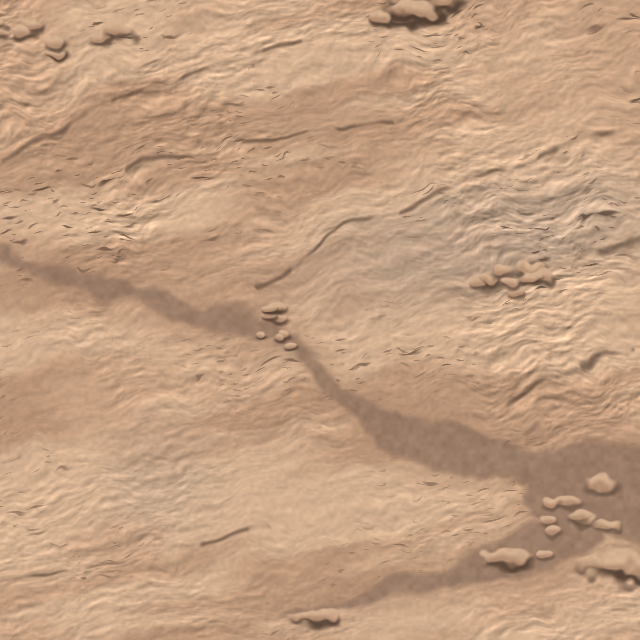
Write a three.js fragment shader that draws this texture.

```glsl
// Weathered tan bedrock with tilted strata, broken cracks, loose stones and a dark sand channel.
varying vec2 vUv;

const vec3 LIGHT_ROCK = vec3(0.83, 0.69, 0.565);
const vec3 MID_ROCK = vec3(0.78, 0.63, 0.51);
const vec3 BROWN_ROCK = vec3(0.70, 0.55, 0.44);
const vec3 GREY_ROCK = vec3(0.73, 0.625, 0.535);
const vec3 SAND = vec3(0.58, 0.465, 0.385);
const vec3 SHADOW = vec3(0.33, 0.255, 0.205);

float hash(vec2 p) {
  vec3 q = fract(p.xyx * 0.1031);
  q += dot(q, q.yzx + 33.33);
  return fract((q.x + q.y) * q.z);
}

vec2 hash2(vec2 p) { return vec2(hash(p), hash(p + 47.3)); }

float noise(vec2 p) {
  vec2 i = floor(p), f = fract(p);
  f = f * f * (3.0 - 2.0 * f);
  return mix(mix(hash(i), hash(i + vec2(1, 0)), f.x),
             mix(hash(i + vec2(0, 1)), hash(i + 1.0), f.x), f.y);
}

float fbm(vec2 p) {
  float sum = 0.0, amp = 0.5;
  for (int i = 0; i < 4; i++) {
    sum += amp * noise(p);
    p = mat2(1.6, 0.5, -0.5, 1.6) * p + 17.0;
    amp *= 0.5;
  }
  return sum / 0.9375;
}

// Distance to a line whose half width changes from ra to rb
float ribbon(vec2 p, vec2 a, vec2 b, float ra, float rb) {
  vec2 d = b - a;
  float t = clamp(dot(p - a, d) / dot(d, d), 0.0, 1.0);
  return length(p - a - d * t) - mix(ra, rb, t);
}

float sandDistance(vec2 p) {
  float d = ribbon(p, vec2(-0.05, 0.61), vec2(0.28, 0.515), 0.012, 0.015);
  d = min(d, ribbon(p, vec2(0.28, 0.515), vec2(0.42, 0.49), 0.015, 0.023));
  d = min(d, ribbon(p, vec2(0.42, 0.49), vec2(0.53, 0.385), 0.014, 0.012));
  d = min(d, ribbon(p, vec2(0.53, 0.385), vec2(0.64, 0.315), 0.014, 0.032));
  d = min(d, ribbon(p, vec2(0.64, 0.315), vec2(0.88, 0.265), 0.032, 0.03));
  d = min(d, ribbon(p, vec2(0.88, 0.235), vec2(1.05, 0.225), 0.065, 0.085));
  d = min(d, ribbon(p, vec2(0.90, 0.16), vec2(0.70, 0.10), 0.04, 0.02));
  return min(d, ribbon(p, vec2(0.70, 0.10), vec2(0.45, 0.045), 0.018, 0.002));
}

// Dark joint that fades in and out along its length
float crack(vec2 p, vec2 a, vec2 b, float width) {
  float gaps = smoothstep(0.38, 0.62, noise(p * vec2(32.0, 20.0) + a * 90.0));
  return (0.2 + 0.8 * gaps) * (1.0 - smoothstep(0.0, width, ribbon(p, a, b, 0.0, 0.0)));
}

// Light from above: positive on upward faces, negative under ledges
float relief(vec2 s, vec2 scale, float rise) {
  return fbm(s * scale) - fbm((s + vec2(-0.4 * rise, rise)) * scale);
}

// Thin scattered ledge shadows on a jittered grid
float chips(vec2 s, vec2 cells, float density) {
  vec2 q = s * cells, base = floor(q);
  float dark = 0.0;
  for (int y = -1; y <= 1; y++) for (int x = -1; x <= 1; x++) {
    vec2 id = base + vec2(x, y), r = hash2(id + 3.7);
    vec2 d = q - id - r;
    d.y += (r.x - 0.5) * d.x + 0.35 * (noise(q * 3.0) - 0.5);
    float shape = length(d / mix(vec2(0.18, 0.08), vec2(0.5, 0.18), r.y));
    dark = max(dark, step(hash(id + 8.1), density) * (1.0 - smoothstep(0.3, 1.1, shape)));
  }
  return dark;
}

vec3 stone(vec3 col, vec2 p, vec2 center, vec2 size, float depth) {
  vec2 d = (p - center) / size;
  d += 0.9 * (vec2(noise(p * 65.0), noise(p * 65.0 + 31.0)) - 0.5);
  float shade = 1.0 - smoothstep(0.55, 1.25, length(d + vec2(-0.15, 0.6)));
  vec3 face = mix(BROWN_ROCK, LIGHT_ROCK, smoothstep(-0.6, 0.4, d.y));
  col = mix(col, SHADOW, depth * shade);
  return mix(col, face, 1.0 - smoothstep(0.65, 1.05, length(d)));
}

vec3 stoneCluster(vec3 col, vec2 p, vec2 center, vec2 spread, float size, float depth) {
  for (int i = 0; i < 9; i++) {
    vec2 r = hash2(vec2(float(i) * 7.0, center.x * 61.0));
    vec2 radius = size * mix(0.4, 1.0, r.x * r.y + 0.2) * vec2(1.5, 0.8);
    col = stone(col, p, center + spread * (2.0 * r - 1.0), radius, depth);
  }
  return col;
}

void main() {
  vec2 p = vUv;
  vec2 warp = vec2(fbm(p * 13.0), fbm(p * 13.0 + 40.0)) - 0.5;
  vec2 w = p + 0.045 * warp;
  vec2 s = mat2(0.98, -0.2, 0.2, 0.98) * w;
  float upper = smoothstep(-0.08, 0.12, p.y - 0.6 + 0.36 * p.x);

  // Broad colour of the slabs
  vec3 col = mix(MID_ROCK, LIGHT_ROCK, smoothstep(0.36, 0.6, fbm(s * vec2(5.0, 11.0)) - 0.05 * upper + 0.03));
  col = mix(col, BROWN_ROCK, 0.75 * smoothstep(0.52, 0.7, fbm(s * vec2(3.0, 15.0) + 9.0)));
  float slab = 1.0 - smoothstep(0.3, 1.2, length((s - vec2(0.86, 0.46)) / vec2(0.36, 0.11)));
  float bleach = 1.0 - smoothstep(0.2, 1.1, length((w - vec2(0.25, 0.25)) / vec2(0.13, 0.12)));
  col = mix(col, GREY_ROCK, 0.75 * max(slab, 0.6 * bleach));

  // Layered relief, rougher in patches
  float rough = mix(0.55, 1.0, upper) * mix(0.5, 1.3, smoothstep(0.35, 0.65, fbm(p * 6.0 + 70.0)));
  col *= 1.0 + rough * (0.5 * relief(s, vec2(16.0, 48.0), 0.006) + 0.5 * relief(s, vec2(55.0, 120.0), 0.004));

  // Sand channel and its dusty margin
  float sand = sandDistance(w) + 0.02 * (fbm(s * vec2(20.0, 50.0)) - 0.5);
  col = mix(col, BROWN_ROCK, 0.4 * (1.0 - smoothstep(0.0, 0.05, sand)));
  float cover = 1.0 - smoothstep(-0.008, 0.007, sand);
  col = mix(col, SAND * (0.95 + 0.12 * noise(p * 95.0)), 0.88 * cover);

  // Long joints, then small ledges
  float joint = crack(w, vec2(0.0, 0.76), vec2(0.18, 0.85), 0.008);
  joint = max(joint, crack(w, vec2(0.18, 0.85), vec2(0.6, 0.97), 0.006));
  joint = max(joint, crack(w, vec2(0.4, 0.55), vec2(0.53, 0.64), 0.006));
  joint = max(joint, crack(w, vec2(0.53, 0.64), vec2(1.0, 0.81), 0.007));
  joint = max(joint, crack(w, vec2(0.2, 0.74), vec2(0.6, 0.81), 0.006));
  joint = max(joint, crack(w, vec2(0.68, 0.53), vec2(1.02, 0.635), 0.013));
  joint = max(joint, crack(w, vec2(0.74, 0.35), vec2(1.0, 0.465), 0.008));
  joint = max(joint, crack(w, vec2(0.0, 0.09), vec2(0.42, 0.17), 0.006));
  float patches = smoothstep(0.46, 0.62, fbm(s * vec2(5.0, 9.0) + 23.0)) * mix(0.6, 1.0, upper);
  float ledge = max(chips(s, vec2(24.0, 48.0), 0.3), 0.65 * chips(s + 5.0, vec2(46.0, 85.0), 0.4));
  col = mix(col, SHADOW, (1.0 - cover) * max(0.6 * joint, 0.75 * ledge * patches));

  // Loose stones and outcrops
  col = stoneCluster(col, p, vec2(0.87, 0.19), vec2(0.08, 0.06), 0.017, 0.5);
  col = stoneCluster(col, p, vec2(0.43, 0.49), vec2(0.03, 0.035), 0.013, 0.8);
  col = stoneCluster(col, p, vec2(0.62, 0.99), vec2(0.11, 0.03), 0.028, 0.95);
  col = stoneCluster(col, p, vec2(0.09, 0.94), vec2(0.12, 0.03), 0.02, 0.8);
  col = stoneCluster(col, p, vec2(0.80, 0.56), vec2(0.09, 0.022), 0.017, 0.7);
  col = stone(col, p, vec2(0.97, 0.12), vec2(0.065, 0.022), 0.95);
  col = stone(col, p, vec2(0.79, 0.13), vec2(0.04, 0.014), 0.9);
  col = stone(col, p, vec2(0.49, 0.038), vec2(0.045, 0.012), 0.9);

  // Fine grain
  col *= 0.97 + 0.06 * noise(p * 170.0);
  gl_FragColor = vec4(col, 1.0);
}
```
